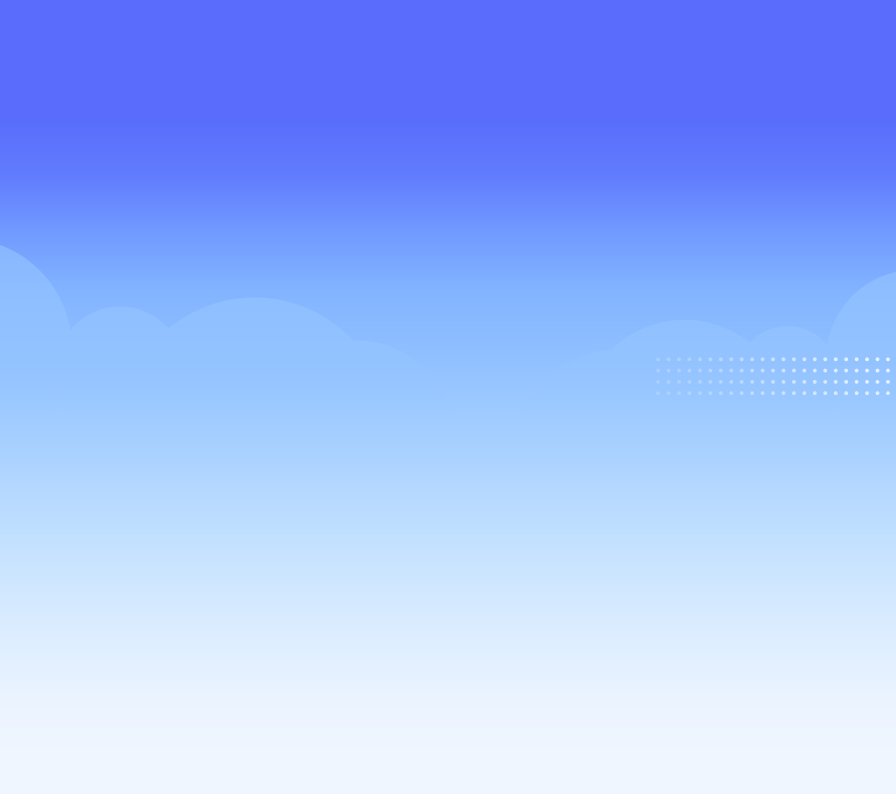
Write a WebGL 2 fragment shader that draws this background.

```glsl
#version 300 es
precision highp float;

uniform vec2 u_resolution;
out vec4 fragColor;

// Sky colours at even steps, from zenith to horizon
const vec3 SKY[12] = vec3[12](
    vec3(0.348, 0.424, 0.988), vec3(0.380, 0.485, 0.995),
    vec3(0.445, 0.605, 1.0), vec3(0.510, 0.705, 1.0),
    vec3(0.560, 0.747, 1.0), vec3(0.615, 0.790, 1.0),
    vec3(0.680, 0.830, 1.0), vec3(0.745, 0.870, 1.0),
    vec3(0.810, 0.905, 1.0), vec3(0.870, 0.933, 1.0),
    vec3(0.922, 0.953, 1.0), vec3(0.937, 0.965, 1.0));

// Cloud puffs: centre and radius in canvas widths
const vec3 PUFFS[8] = vec3[8](
    vec3(-0.042, 0.388, 0.122), vec3(0.134, 0.413, 0.071),
    vec3(0.284, 0.482, 0.150), vec3(0.397, 0.491, 0.111),
    vec3(0.690, 0.501, 0.111), vec3(0.764, 0.474, 0.117),
    vec3(0.879, 0.421, 0.057), vec3(1.022, 0.401, 0.100));

vec3 skyColor(float y) {
    float t = clamp((y - 0.130) / 0.0651, 0.0, 10.999);
    int i = int(t);
    return mix(SKY[i], SKY[i + 1], fract(t));
}

float cloudDistance(vec2 p) {
    float d = 1.0;
    for (int i = 0; i < 8; i++) {
        d = min(d, length(p - PUFFS[i].xy) - PUFFS[i].z);
    }
    return d;
}

// Distance to the nearest dot of a 23 by 4 grid
float dotDistance(vec2 p) {
    vec2 first = vec2(0.7345, 0.4010);
    vec2 spacing = vec2(0.01166, 0.0126);
    vec2 cell = clamp(round((p - first) / spacing), vec2(0.0), vec2(22.0, 3.0));
    return length(p - first - cell * spacing) - 0.0021;
}

float coverage(float d, float pixel) {
    return clamp(0.5 - d / pixel, 0.0, 1.0);
}

void main() {
    // Width spans 0 to 1, y runs down from the top edge
    float pixel = 1.0 / u_resolution.x;
    vec2 p = vec2(gl_FragCoord.x, u_resolution.y - gl_FragCoord.y) * pixel;

    vec3 color = skyColor(p.y);

    // Clouds melt into the haze below
    float haze = 1.0 - smoothstep(0.39, 0.47, p.y);
    float cloud = coverage(cloudDistance(p), pixel) * haze;
    color = mix(color, vec3(0.582, 0.770, 1.0), 0.62 * cloud);

    // Dots brighten to the right and dim downwards
    float glow = mix(0.2, 0.8, smoothstep(0.72, 1.0, p.x));
    glow *= 1.0 - 3.0 * (p.y - 0.401);
    color = mix(color, vec3(1.0), glow * coverage(dotDistance(p), pixel));

    fragColor = vec4(color, 1.0);
}
```
